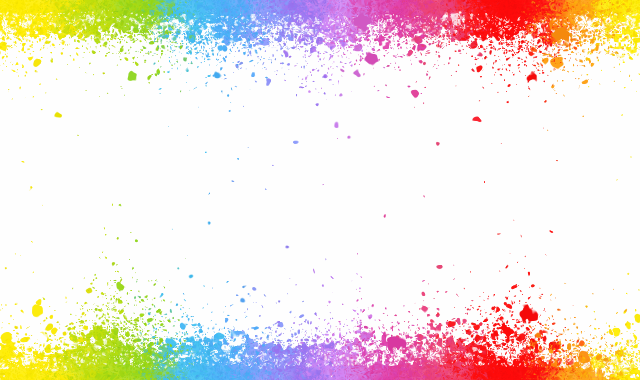
Give the GLSL for this background, as a Shadertoy shader.

```glsl
const vec3 PAPER = vec3(0.996);

float hash(vec2 p) {
    vec3 q = fract(vec3(p.xyx) * 0.1031);
    q += dot(q, q.yzx + 33.33);
    return fract((q.x + q.y) * q.z);
}

float noise(vec2 p) {
    vec2 i = floor(p), f = fract(p);
    f = f * f * (3.0 - 2.0 * f);
    return mix(mix(hash(i), hash(i + vec2(1, 0)), f.x),
               mix(hash(i + vec2(0, 1)), hash(i + vec2(1, 1)), f.x), f.y);
}

float fbm(vec2 p) {
    float sum = 0.0, gain = 0.53;
    for (int i = 0; i < 4; i++) {
        sum += gain * noise(p);
        p = mat2(1.6, 1.2, -1.2, 1.6) * p + 7.3;
        gain *= 0.5;
    }
    return sum;
}

// Rainbow of powder colours: rgb and horizontal position
vec3 pigment(float u) {
    const vec4 stops[12] = vec4[12](
        vec4(1.00, 0.93, 0.00, 0.07), vec4(0.76, 0.88, 0.04, 0.14),
        vec4(0.57, 0.84, 0.08, 0.235), vec4(0.25, 0.76, 0.95, 0.28),
        vec4(0.28, 0.68, 0.98, 0.36), vec4(0.54, 0.60, 0.99, 0.42),
        vec4(0.60, 0.45, 0.95, 0.47), vec4(0.82, 0.53, 0.97, 0.52),
        vec4(0.88, 0.23, 0.66, 0.61), vec4(0.93, 0.25, 0.45, 0.70),
        vec4(1.00, 0.04, 0.04, 0.75), vec4(1.00, 0.62, 0.05, 0.89));
    vec3 color = stops[0].rgb;
    for (int i = 1; i < 12; i++) {
        float start = i == 11 ? 0.835 : stops[i - 1].w;
        color = mix(color, stops[i].rgb, smoothstep(start, stops[i].w, u));
    }
    return mix(color, stops[0].rgb, smoothstep(0.92, 0.97, u));
}

// Thickness of the powder along the upper or lower border
float bandDepth(float u, bool upper) {
    const float top[13] = float[13](0.08, 0.07, 0.065, 0.085, 0.09, 0.08, 0.10,
                                    0.085, 0.09, 0.08, 0.11, 0.08, 0.08);
    const float bottom[13] = float[13](0.06, 0.055, 0.10, 0.06, 0.09, 0.065, 0.08,
                                       0.09, 0.09, 0.08, 0.08, 0.055, 0.045);
    float x = clamp(u, 0.0, 0.999) * 12.0;
    int i = int(x);
    float t = smoothstep(0.0, 1.0, fract(x));
    return upper ? mix(top[i], top[i + 1], t) : mix(bottom[i], bottom[i + 1], t);
}

float bump(float u, float center, float width) {
    float x = (u - center) / width;
    return exp(-x * x);
}

// How far the spray flies beyond the powder
float sprayReach(float u, bool upper) {
    float reach = 0.022 + 0.018 * noise(vec2(u * 14.0, upper ? 3.0 : 9.0));
    if (upper) return reach;
    return reach + 0.03 * bump(u, 0.18, 0.07) + 0.03 * bump(u, 0.56, 0.012)
                 + 0.02 * bump(u, 0.82, 0.06);
}

void mainImage(out vec4 fragColor, in vec2 fragCoord) {
    float aspect = iResolution.x / iResolution.y;
    float pixel = 1.0 / iResolution.y;
    vec2 p = fragCoord * pixel;
    float u = p.x / aspect;
    bool upper = p.y > 0.5;
    float d = min(p.y, 1.0 - p.y);

    // Dense powder with a ragged, grainy border
    float red = bump(u, 0.79, 0.05);
    float solid = (bandDepth(u, upper) - d) / 0.05
                + (fbm(p * 15.0) - 0.5) * (2.6 + 2.5 * red)
                + (noise(p * 95.0) - 0.5) * 1.6;
    vec3 powder = pigment(u + (fbm(p * 22.0 + 40.0) - 0.5) * 0.07);
    powder = mix(powder, PAPER, 0.14 * noise(p * 60.0) * (1.0 - red));
    vec3 color = mix(PAPER, powder, smoothstep(-0.15, 0.15, solid));

    // Spray from coarse drops to fine mist, one drop per grid cell
    vec2 wobble = vec2(noise(p * 75.0), noise(p * 75.0 + 50.0)) - 0.5;
    vec2 q = p + wobble * 0.009;
    for (int i = 0; i < 10; i++) {
        float level = float(i);
        float scale = 22.0 * pow(1.26, level);
        float angle = level * 1.7 + 0.4;
        mat2 turn = mat2(cos(angle), sin(angle), -sin(angle), cos(angle));
        vec2 g = turn * q * scale + 200.0 + level * 31.0;
        vec2 cell = floor(g);
        float pick = hash(cell + 5.1), size = hash(cell + 17.7);
        float radius = mix(0.13, 0.42, size * size);
        vec2 spot = vec2(hash(cell + 2.3), hash(cell + 8.9)) - 0.5;
        vec2 center = cell + 0.5 + spot * (1.0 - 2.0 * radius);
        vec2 home = transpose(turn) * (center - 200.0 - level * 31.0) / scale;
        float hu = home.x / aspect;
        float hd = min(home.y, 1.0 - home.y);
        float depth = bandDepth(hu, upper);
        float chance = mix(0.22, 0.65, level / 9.0)
                     * exp(-max(hd - depth, 0.0) / sprayReach(hu, upper))
                     + 0.01 * (1.0 - smoothstep(0.1, 0.34, hd));
        float blur = 0.7 * scale * pixel;
        float drop = 1.0 - smoothstep(radius - blur, radius + blur, length(g - center));
        if (pick < chance && drop > 0.0) {
            float tone = hash(cell + 23.1);
            vec3 ink = pigment(hu + (tone - 0.5) * 0.09) * mix(0.93, 1.0, size);
            bool gap = hash(cell + 37.0) < 0.3 && hd < depth && hd > depth * 0.45;
            color = mix(color, gap ? PAPER : ink, drop * (hd < depth ? 0.75 : 0.95));
        }
    }

    // Larger stray blots: position and radius
    const vec3 blots[15] = vec3[15](
        vec3(0.340, 0.805, 0.009), vec3(0.527, 0.671, 0.006), vec3(0.546, 0.638, 0.004),
        vec3(0.579, 0.844, 0.014), vec3(0.556, 0.807, 0.009), vec3(0.829, 0.796, 0.011),
        vec3(0.879, 0.906, 0.020), vec3(0.091, 0.697, 0.007), vec3(0.326, 0.412, 0.004),
        vec3(0.449, 0.349, 0.004), vec3(0.299, 0.272, 0.005), vec3(0.379, 0.208, 0.006),
        vec3(0.823, 0.171, 0.020), vec3(0.620, 0.099, 0.021), vec3(0.568, 0.945, 0.019));
    for (int i = 0; i < 15; i++) {
        vec3 b = blots[i];
        float edge = length(p + wobble * b.z * 1.2 - b.xy * vec2(aspect, 1.0)) - b.z;
        color = mix(color, pigment(b.x) * 0.96, 1.0 - smoothstep(-pixel, pixel, edge));
    }
    fragColor = vec4(color, 1.0);
}
```
